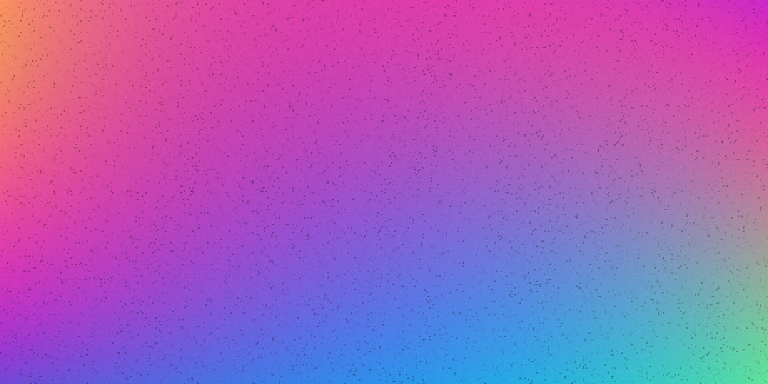
A WebGL 1 fragment shader for this background:

```glsl
precision highp float;

uniform vec2 u_resolution;

#define SPECK_ROWS 230.0
#define SPECK_SHARE 0.08
#define SPECK_RADIUS 0.5
#define SPECK_DARKNESS 0.36
#define GRAIN_ROWS 256.0
#define GRAIN_STRENGTH 0.02

float hash(vec2 cell) {
    return fract(sin(dot(cell, vec2(12.9898, 78.233))) * 43758.5);
}

// Cubic through four colours spaced evenly over t = 0..1
vec3 blend4(vec3 a, vec3 b, vec3 c, vec3 d, float t) {
    float s = 3.0 * t;
    vec4 k = vec4(s, s - 1.0, s - 2.0, s - 3.0);
    return -a * k.y * k.z * k.w / 6.0
         + b * k.x * k.z * k.w / 2.0
         - c * k.x * k.y * k.w / 2.0
         + d * k.x * k.y * k.z / 6.0;
}

// Four horizontal ramps joined into one smooth colour mesh
vec3 meshGradient(vec2 uv) {
    vec3 bottom = blend4(vec3(0.44, 0.28, 0.84), vec3(0.25, 0.48, 0.90),
                         vec3(0.15, 0.67, 0.89), vec3(0.37, 0.89, 0.60), uv.x);
    vec3 lower = blend4(vec3(0.86, 0.23, 0.69), vec3(0.58, 0.31, 0.82),
                        vec3(0.43, 0.48, 0.85), vec3(0.62, 0.63, 0.60), uv.x);
    vec3 upper = blend4(vec3(0.94, 0.44, 0.46), vec3(0.77, 0.26, 0.71),
                        vec3(0.71, 0.34, 0.73), vec3(0.85, 0.34, 0.62), uv.x);
    vec3 top = blend4(vec3(0.98, 0.57, 0.37), vec3(0.87, 0.26, 0.65),
                      vec3(0.87, 0.24, 0.67), vec3(0.79, 0.15, 0.79), uv.x);
    return blend4(bottom, lower, upper, top, uv.y);
}

// Cellular dots: a few cells hold one speck, mostly faint and some dark
float specks(vec2 q) {
    vec2 cell = floor(q);
    float soft = 0.5 * SPECK_ROWS / u_resolution.y;
    float dotMask = 1.0 - smoothstep(SPECK_RADIUS - soft, SPECK_RADIUS + soft,
                                     length(q - cell - 0.5));
    float present = step(1.0 - SPECK_SHARE, hash(cell));
    float strength = hash(cell.yx + 73.1);
    return present * dotMask * mix(0.15, 1.0, strength * strength);
}

void main() {
    vec2 uv = gl_FragCoord.xy / u_resolution;
    vec2 p = gl_FragCoord.xy / u_resolution.y;
    vec3 color = meshGradient(uv);

    // Fine grain, then dark specks
    color += GRAIN_STRENGTH * (hash(floor(p * GRAIN_ROWS) + 5.9) - 0.5);
    color *= 1.0 - SPECK_DARKNESS * specks(p * SPECK_ROWS);

    gl_FragColor = vec4(clamp(color, 0.0, 1.0), 1.0);
}
```
